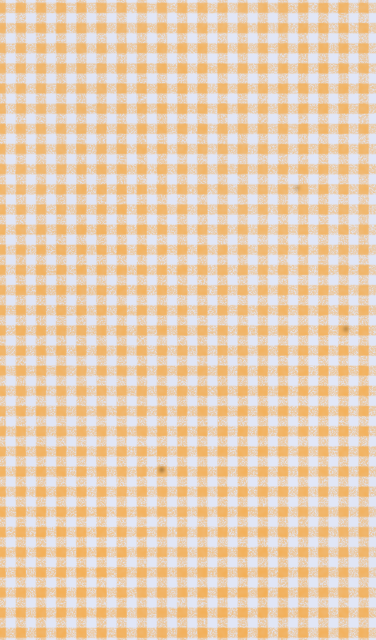
Write a WebGL 2 fragment shader that draws this pattern.

```glsl
#version 300 es
precision highp float;
// Orange and pale blue gingham cloth with speckled half-tone checks and a few stains.

uniform vec2 u_resolution;
out vec4 fragColor;

const vec2 REPEATS = vec2(18.65, 31.75);    // checks across and down
const vec2 BAND_CENTRE = vec2(0.036, 0.357); // position of the first bands, in repeats
const float BAND_HALF = 0.25;               // half width of a band, in repeats
const float EDGE_SOFT = 0.025;
const float EDGE_WOBBLE = 0.022;

const vec3 CLOTH = vec3(0.882, 0.902, 0.965);
const vec3 ORANGE = vec3(0.945, 0.710, 0.410);
const vec3 STAIN = vec3(0.62, 0.45, 0.22);

const float HALF_TONE = 0.50;    // ink on single bands before wear
const float GRAIN_FREQ = 6.0;    // grain cells per repeat
const float GRAIN_AMOUNT = 0.32;
const float VEIN_AMOUNT = 0.27;
const float VEIN_WIDTH = 0.16;
const float SOLID_WEAR = 0.10;
const float FADE = 0.10;         // ink lost towards the top

const int STAIN_COUNT = 3;
const float STAIN_RADIUS = 0.16; // in repeats

// Pseudo-random unit vector for a lattice point
vec2 latticeGradient(vec2 p) {
    uvec2 q = uvec2(ivec2(p) + 4096);
    uint h = q.x * 73856093u ^ q.y * 19349663u;
    h = (h ^ (h >> 15u)) * 739391u;
    h = (h ^ (h >> 13u)) * 668265u;
    h ^= h >> 16u;
    float angle = float(h & 65535u) / 65536.0 * 6.28319;
    return vec2(cos(angle), sin(angle));
}

// Gradient noise, about -0.7 to 0.7
float gradientNoise(vec2 p) {
    vec2 i = floor(p);
    vec2 f = p - i;
    vec2 u = f * f * f * (f * (f * 6.0 - 15.0) + 10.0);
    vec2 e = vec2(0.0, 1.0);
    float a = dot(latticeGradient(i), f);
    float b = dot(latticeGradient(i + e.yx), f - e.yx);
    float c = dot(latticeGradient(i + e.xy), f - e.xy);
    float d = dot(latticeGradient(i + e.yy), f - e.yy);
    return mix(mix(a, b, u.x), mix(c, d, u.x), u.y);
}

// Coverage of the vertical (x) and horizontal (y) bands
vec2 bandCoverage(vec2 cell, vec2 pixel) {
    vec2 wobble = EDGE_WOBBLE * vec2(gradientNoise(cell * 3.0 + 31.0),
                                     gradientNoise(cell * 3.0 + 77.0));
    vec2 dist = abs(fract(cell - BAND_CENTRE + wobble + 0.5) - 0.5);
    vec2 soft = EDGE_SOFT + 0.6 * pixel;
    return 1.0 - smoothstep(BAND_HALF - soft, BAND_HALF + soft, dist);
}

// Mottled print of a single band, crossed by light veins
float halfToneInk(vec2 cell) {
    float grain = gradientNoise(cell * GRAIN_FREQ);
    float fine = gradientNoise(cell * GRAIN_FREQ * 1.7 + 19.0);
    float patchy = gradientNoise(cell * 1.3 + 53.0);
    float vein = 1.0 - smoothstep(0.0, VEIN_WIDTH, abs(grain + 0.3 * fine));
    float ink = HALF_TONE + GRAIN_AMOUNT * fine + 0.12 * patchy;
    return clamp(ink - VEIN_AMOUNT * vein, 0.04, 0.85);
}

// Soft brown spots scattered along an arc
float stainCoverage(vec2 uv) {
    float cover = 0.0;
    for (int i = 0; i < STAIN_COUNT; i++) {
        float k = float(i);
        vec2 centre = vec2(0.43 + k * (0.80 - 0.31 * k), 0.266 + 0.22 * k);
        float r = length((uv - centre) * REPEATS) / STAIN_RADIUS;
        cover = max(cover, exp(-r * r) * (0.75 - 0.2 * k));
    }
    return cover;
}

void main() {
    vec2 uv = gl_FragCoord.xy / u_resolution;
    vec2 cell = uv * REPEATS;
    vec2 band = bandCoverage(cell, REPEATS / u_resolution);

    // Crossings are solid, single bands are half-toned
    float crossing = band.x * band.y;
    float single = band.x + band.y - 2.0 * crossing;
    float solid = 1.0 + SOLID_WEAR * gradientNoise(cell * 4.0 + 11.0);
    float ink = crossing * solid + single * halfToneInk(cell);
    ink *= 1.0 + FADE * (0.5 - uv.y) + 0.08 * gradientNoise(uv * 4.0);

    vec3 color = mix(CLOTH, ORANGE, ink);
    color += 0.012 * gradientNoise(uv * 3.0 + 5.0);
    color = mix(color, STAIN, stainCoverage(uv));
    fragColor = vec4(color, 1.0);
}
```
